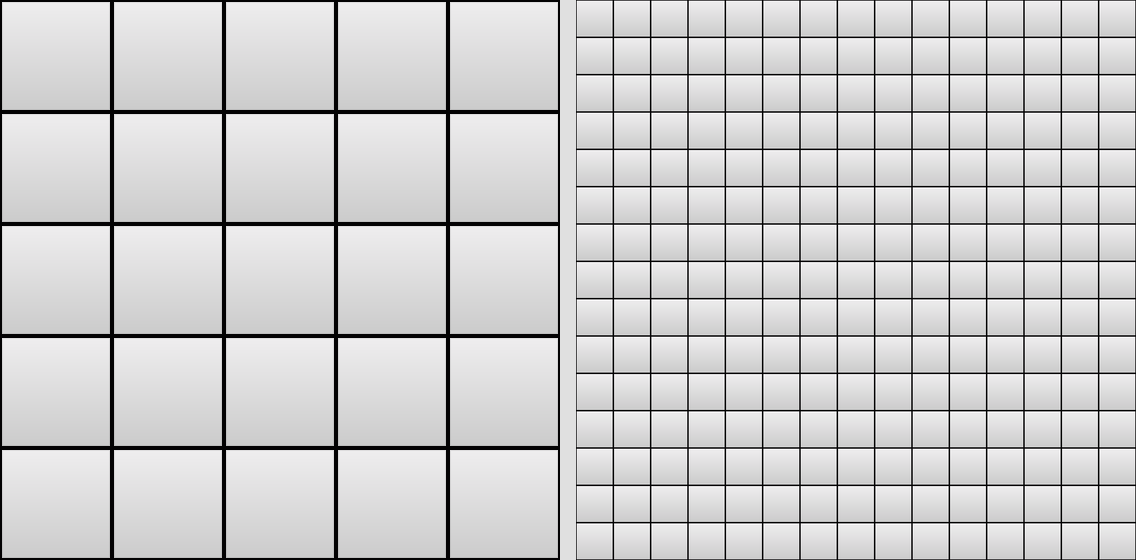
Left, the tile; right, the same tile 3 across and 3 down.
A WebGL 1 fragment shader for this pattern:

```glsl
precision highp float;

uniform vec2 u_resolution;

const float REPEATS = 5.0;        // tiles across and down
const float LINE_WIDTH = 0.037;   // grid line, as a share of one tile
const vec3 TILE_TOP = vec3(0.935, 0.931, 0.935);
const vec3 TILE_BOTTOM = vec3(0.797);
const vec3 LINE_COLOR = vec3(0.012, 0.008, 0.012);

// Distance from a point in the unit tile to its nearest border
float borderDistance(vec2 cell) {
  vec2 toBorder = 0.5 - abs(cell - 0.5);
  return min(toBorder.x, toBorder.y);
}

// Vertical sheen across the visible face between the lines
vec3 tileFace(float height) {
  float inset = 0.5 * LINE_WIDTH;
  float t = clamp((height - inset) / (1.0 - LINE_WIDTH), 0.0, 1.0);
  return mix(TILE_BOTTOM, TILE_TOP, t);
}

void main() {
  vec2 cell = fract(gl_FragCoord.xy / u_resolution * REPEATS);

  // One canvas pixel measured in tile units
  float pixel = REPEATS / min(u_resolution.x, u_resolution.y);

  // Lines are centred on the tile borders, so they join across the edges
  float edge = borderDistance(cell) - 0.5 * LINE_WIDTH;
  float face = clamp(edge / pixel + 0.5, 0.0, 1.0);

  gl_FragColor = vec4(mix(LINE_COLOR, tileFace(cell.y), face), 1.0);
}
```
